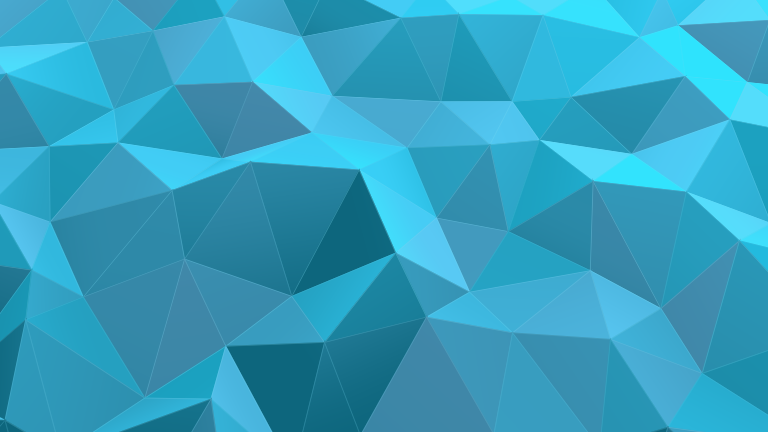
Write a WebGL 2 fragment shader that draws this background.

```glsl
#version 300 es
precision highp float;
// Low-poly cyan terrain: a jittered triangle lattice is lifted by random heights,
// tilted in perspective and painted from the far rows to the near ones.
// Each facet takes its tone from its slope, its place and a little chance.
uniform vec2 u_resolution;
out vec4 fragColor;

const vec2 CELL = vec2(0.235, 0.2);
const float LIFT = 0.16;

vec3 hash3(vec2 p) {
    vec3 h = fract(p.xyx * vec3(0.1031, 0.1030, 0.0973));
    h += dot(h, h.yxz + 33.33);
    return fract((h.xxy + h.yzz) * h.zyx);
}

float cross2(vec2 a, vec2 b) { return a.x * b.y - a.y * b.x; }

// Lattice vertex: xy is its lifted position, z its height
vec3 vertex(vec2 id) {
    vec3 rnd = hash3(id + 57.0);
    vec2 pos = (id + vec2(0.5 * id.y, 0.0) + 0.55 * (rnd.xy - 0.5)) * CELL;
    vec2 ridge = vec2(pos.x - 0.04, pos.y + 0.3 * pos.x - 0.5) / vec2(0.38, 0.11);
    float height = rnd.z - 0.5 + 0.5 * exp(-dot(ridge, ridge));
    return vec3(pos.x, pos.y + LIFT * height, height);
}

// Tone 0..1 to colour, from deep teal to light cyan
vec3 palette(float t) {
    vec3 c = vec3(0.05, 0.40, 0.49);
    c = mix(c, vec3(0.17, 0.54, 0.66), smoothstep(0.02, 0.22, t));
    c = mix(c, vec3(0.18, 0.62, 0.75), smoothstep(0.22, 0.48, t));
    c = mix(c, vec3(0.21, 0.72, 0.87), smoothstep(0.48, 0.68, t));
    c = mix(c, vec3(0.27, 0.80, 0.96), smoothstep(0.68, 0.84, t));
    return mix(c, vec3(0.25, 0.88, 0.99), smoothstep(0.84, 0.98, t));
}

// Point in the lattice plane before lifting, with its height as depth
vec3 unlift(vec3 v) { return vec3(v.x, v.y - LIFT * v.z, 0.2 * v.z); }

// Paints one counter-clockwise facet over the colour so far
void paintFacet(inout vec3 color, vec2 p, vec3 a, vec3 b, vec3 c, vec2 seed, float px) {
    vec2 ab = b.xy - a.xy, bc = c.xy - b.xy, ca = a.xy - c.xy;
    float area = cross2(ab, bc);
    if (area < 0.00005) return;   // turned away from the viewer
    vec3 w = vec3(cross2(bc, p - b.xy), cross2(ca, p - c.xy), cross2(ab, p - a.xy));
    vec3 edge = w / vec3(length(bc), length(ca), length(ab));
    float inside = min(edge.x, min(edge.y, edge.z));
    if (inside < -px) return;

    // Light from behind the terrain, brighter to the upper right
    vec3 rnd = hash3(seed);
    vec3 origin = unlift(a);
    vec3 normal = normalize(cross(unlift(b) - origin, unlift(c) - origin));
    vec2 mid = (a.xy + b.xy + c.xy) / 3.0;
    float tone = 0.54 + 0.3 * (mid.y - 0.6) + 0.1 * mid.x;
    tone += dot(normal.xy, vec2(0.2, 0.6)) + 0.18 * (rnd.x - 0.5);

    // Shaded hollow below the central ridge
    vec2 hollow = vec2(mid.x - 0.05, mid.y + 0.3 * mid.x - 0.45) / vec2(0.4, 0.17);
    tone -= 0.42 * exp(-dot(hollow, hollow)) * smoothstep(0.35, -0.1, normal.y);

    // Soft shading towards the lower corners, then a greyer or purer hue
    tone += 0.14 * dot(w / area, vec3(a.z, b.z, c.z));
    vec3 facet = palette(tone);
    facet += (rnd.y - 0.45) * vec3(0.17, -0.03, -0.01) * smoothstep(0.0, 0.3, tone);

    // Fine light seam along the edges
    float seam = 1.0 - smoothstep(0.0, max(0.0025, px), abs(inside));
    facet = mix(facet, vec3(0.45, 0.83, 0.93), seam * (0.12 + 0.2 * rnd.z));
    color = mix(color, facet, clamp(inside / px + 1.0, 0.0, 1.0));
}

void main() {
    vec2 uv = gl_FragCoord.xy / u_resolution.y;
    float depth = 1.0 - 0.25 * uv.y;
    vec2 p = vec2(uv.x - 0.5 * u_resolution.x / u_resolution.y, uv.y) / depth;
    float px = 1.0 / (u_resolution.y * depth);

    vec2 grid = p / CELL;
    vec2 home = floor(vec2(grid.x - 0.5 * grid.y, grid.y));
    vec3 color = palette(0.5);

    // Far rows first, so that near facets hide them
    for (int row = 2; row >= -2; row--) {
        for (int col = -2; col <= 2; col++) {
            vec2 id = home + vec2(col, row);
            vec3 a = vertex(id), b = vertex(id + vec2(1, 0));
            vec3 c = vertex(id + vec2(0, 1)), d = vertex(id + 1.0);
            paintFacet(color, p, b, d, c, id + 131.5, px);
            paintFacet(color, p, a, b, c, id + 211.0, px);
        }
    }
    fragColor = vec4(clamp(color, 0.0, 1.0), 1.0);
}
```
